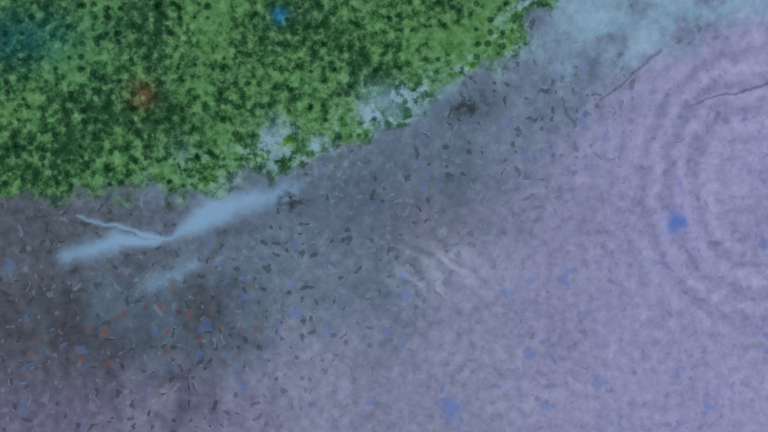
Give the GLSL for this texture, as a Shadertoy shader.

```glsl
// Weathered ground: a mossy bank, pale water and stone along its edge,
// then a dark silt slope fading into lavender mud with swirled ridges.
// Region masks warped by gradient noise layer the colours; hashed cells add debris.

vec2 hash2(vec2 p) {
  vec3 q = fract(p.xyx * vec3(0.1031, 0.1030, 0.0973));
  q += dot(q, q.yzx + 33.33);
  return fract((q.xx + q.yz) * q.zy);
}

float corner(vec2 i, vec2 f, vec2 o) {
  return dot(hash2(i + o) * 2.0 - 1.0, f - o);
}

float gradientNoise(vec2 p) {
  vec2 i = floor(p), f = fract(p), e = vec2(0, 1);
  vec2 u = f * f * f * (f * (f * 6.0 - 15.0) + 10.0);
  return mix(mix(corner(i, f, e.xx), corner(i, f, e.yx), u.x),
             mix(corner(i, f, e.xy), corner(i, f, e.yy), u.x), u.y);
}

float fbm(vec2 p, int octaves) {
  float sum = 0.0, amp = 0.6;
  for (int i = 0; i < octaves; i++) {
    sum += amp * gradientNoise(p);
    p = mat2(1.6, 1.2, -1.2, 1.6) * p + 7.3;
    amp *= 0.58;
  }
  return sum;
}

// Soft ellipse: 1 at its centre, fading outwards
float blob(vec2 p, float x, float y, float rx, float ry) {
  vec2 q = (p - vec2(x, y)) / vec2(rx, ry);
  return exp(-dot(q, q));
}

// Tapered stroke between ends.xy and ends.zw
float stroke(vec2 p, vec4 ends, float ra, float rb, float soft) {
  vec2 ab = ends.zw - ends.xy, ap = p - ends.xy;
  float t = clamp(dot(ap, ab) / dot(ab, ab), 0.0, 1.0);
  return 1.0 - smoothstep(-soft, soft, length(ap - ab * t) - mix(ra, rb, t));
}

// One jittered fleck per cell, kept with the given probability
float flecks(vec2 p, float scale, float density) {
  vec2 q = p * scale, id = floor(q), k = hash2(id + 71.0);
  float d = length(fract(q) - 0.3 - 0.4 * hash2(id)) - 0.12 - 0.18 * k.x;
  return (1.0 - smoothstep(-0.1, 0.1, d)) * step(k.y, density);
}

vec3 mossColour(vec2 p, float broad, float fine) {
  vec3 c = mix(vec3(0.15, 0.28, 0.19), vec3(0.29, 0.47, 0.29), smoothstep(-0.3, 0.28, broad + fine * 0.8));
  c = mix(c, vec3(0.12, 0.34, 0.36), 0.65 * blob(p, 0.03, 0.91, 0.16, 0.07));
  c = mix(c, vec3(0.37, 0.24, 0.17), 0.6 * blob(p, 0.33, 0.78, 0.035, 0.035));
  c = mix(c, vec3(0.33, 0.52, 0.16), 0.8 * blob(p, 0.66, 0.67, 0.02, 0.02));
  c = mix(c, vec3(0.12, 0.40, 0.62), 0.8 * blob(p, 0.648, 0.965, 0.02, 0.02));
  c = mix(c, vec3(0.08, 0.17, 0.13), 0.6 * flecks(p, 34.0, 0.4));
  c = mix(c, vec3(0.36, 0.56, 0.38), 0.5 * flecks(p + 3.1, 45.0, 0.22));
  return c + 0.22 * fine;
}

vec3 mudColour(vec2 p, float slope, float broad, float fine) {
  vec3 silt = mix(vec3(0.32, 0.35, 0.40), vec3(0.37, 0.44, 0.52), smoothstep(0.1, 0.6, p.x + broad));
  silt = mix(silt, vec3(0.39, 0.39, 0.49), 1.0 - smoothstep(0.0, 0.25, p.y));
  vec3 lavender = mix(vec3(0.48, 0.50, 0.61), vec3(0.53, 0.53, 0.69), smoothstep(0.9, 1.7, p.x));
  return mix(silt, lavender, smoothstep(-0.28, 0.34, slope + 0.35 * broad)) + 0.13 * fine + 0.07 * broad;
}

float waterMask(vec2 s) {
  float m = stroke(s, vec4(0.15, 0.405, 0.27, 0.44), 0.012, 0.026, 0.022);
  m = max(m, stroke(s, vec4(0.18, 0.50, 0.38, 0.445), 0.002, 0.007, 0.007));
  m = max(m, stroke(s, vec4(0.26, 0.44, 0.41, 0.448), 0.018, 0.006, 0.012));
  m = max(m, stroke(s, vec4(0.40, 0.447, 0.50, 0.51), 0.008, 0.034, 0.018));
  m = max(m, stroke(s, vec4(0.50, 0.51, 0.68, 0.56), 0.032, 0.012, 0.025));
  return max(m, 0.55 * stroke(s, vec4(0.35, 0.34, 0.45, 0.39), 0.024, 0.012, 0.02));
}

void mainImage(out vec4 fragColor, in vec2 fragCoord) {
  vec2 p = fragCoord / iResolution.y;
  float broad = fbm(p * 5.0, 4), fine = fbm(p * 42.0 + 4.0, 3);
  vec2 warp = vec2(fbm(p * 13.0 + 9.0, 4), fbm(p * 13.0 + 31.0, 4));
  vec2 w = p + 0.055 * warp, s = p + 0.022 * warp;

  // Silt and mud with scattered grit
  float slope = p.x - 0.46 - 1.12 * p.y;
  vec3 col = mudColour(p, slope, broad, fine);
  col *= 1.0 - 0.22 * blob(w, 0.22, 0.26, 0.34, 0.13) - 0.17 * blob(w, 0.93, 0.51, 0.22, 0.13);
  col = mix(col, vec3(0.19, 0.22, 0.25), flecks(w, 38.0, 0.35) * mix(0.5, 0.13, smoothstep(-0.15, 0.3, slope)));
  col = mix(col, vec3(0.46, 0.54, 0.63), flecks(w + 5.0, 46.0, 0.25) * 0.4);
  col = mix(col, vec3(0.45, 0.29, 0.26), flecks(w + 2.0, 40.0, 0.35) * blob(p, 0.32, 0.23, 0.3, 0.14) * 0.75);
  col = mix(col, vec3(0.33, 0.43, 0.67), flecks(w + 8.0, 24.0, 0.12) * 0.4);

  // Curved ridges and small eddies
  float r = length((p - vec2(1.76, 0.57)) * vec2(1.0, 0.85) + 0.025 * warp);
  float ring = smoothstep(0.07, 0.14, r) * (1.0 - smoothstep(0.25, 0.36, r));
  col += 0.035 * ring * sin(r * 110.0 + 5.0 * broad);
  col += blob(p, 1.01, 0.38, 0.13, 0.07) * (0.07 + 0.05 * sin(80.0 * (w.x + w.y) + 16.0 * broad));
  col += 0.04 * sin(90.0 * length(w - vec2(0.38, 0.08))) * blob(p, 0.4, 0.08, 0.17, 0.09);

  // Mossy bank with a ragged curved edge
  float bank = p.y - 0.54 - 0.21 * p.x * p.x * p.x + 0.13 * warp.y + 0.07 * broad;
  col = mix(col, mossColour(p, broad, fine), smoothstep(-0.025, 0.045, bank));

  // Pale stone shelf, and broken patches along the bank
  float shelf = smoothstep(-0.03, 0.06, w.y - 0.78 - 0.42 * (p.x - 1.34));
  shelf *= smoothstep(1.18, 1.36, w.x) * smoothstep(-0.32, 0.08, broad + 0.6 * warp.x);
  float rim = blob(vec2(bank, 0), 0.045, 0.0, 0.06, 1.0) * smoothstep(0.15, 0.75, p.x);
  rim *= (1.0 - smoothstep(1.2, 1.4, p.x)) * smoothstep(-0.08, 0.24, warp.x + 0.6 * fine);
  float tufts = blob(w, 0.625, 0.69, 0.035, 0.035) + blob(w, 0.73, 0.675, 0.03, 0.02)
              + blob(w, 0.88, 0.76, 0.06, 0.04) + blob(w, 1.03, 0.79, 0.04, 0.03);
  vec3 pale = vec3(0.48, 0.61, 0.70) + 0.10 * fine + 0.12 * broad;
  col = mix(col, pale, min(0.85 * shelf + 0.75 * (rim + tufts), 0.92));
  col = mix(col, vec3(0.48, 0.62, 0.75) + 0.06 * broad, 0.9 * waterMask(s));

  // Dark debris, cracks and blue stains
  float debris = blob(w, 0.68, 0.53, 0.035, 0.02) + blob(w, 1.09, 0.755, 0.055, 0.035);
  col = mix(col, vec3(0.15, 0.18, 0.20), 0.8 * debris * smoothstep(-0.25, 0.15, fine));
  float crack = stroke(s, vec4(1.30, 0.77, 1.33, 0.71), 0.003, 0.002, 0.004);
  crack = max(crack, stroke(s, vec4(1.39, 0.77, 1.53, 0.88), 0.002, 0.003, 0.006));
  crack = max(crack, stroke(s, vec4(1.60, 0.755, 1.79, 0.815), 0.001, 0.003, 0.004));
  col = mix(col, vec3(0.27, 0.31, 0.38), 0.6 * crack);
  float stain = blob(w, 1.558, 0.48, 0.022, 0.022) + 0.6 * blob(w, 1.04, 0.05, 0.025, 0.025);
  col = mix(col, vec3(0.28, 0.42, 0.74), 0.75 * stain);
  fragColor = vec4(clamp(col, 0.0, 1.0), 1.0);
}
```
